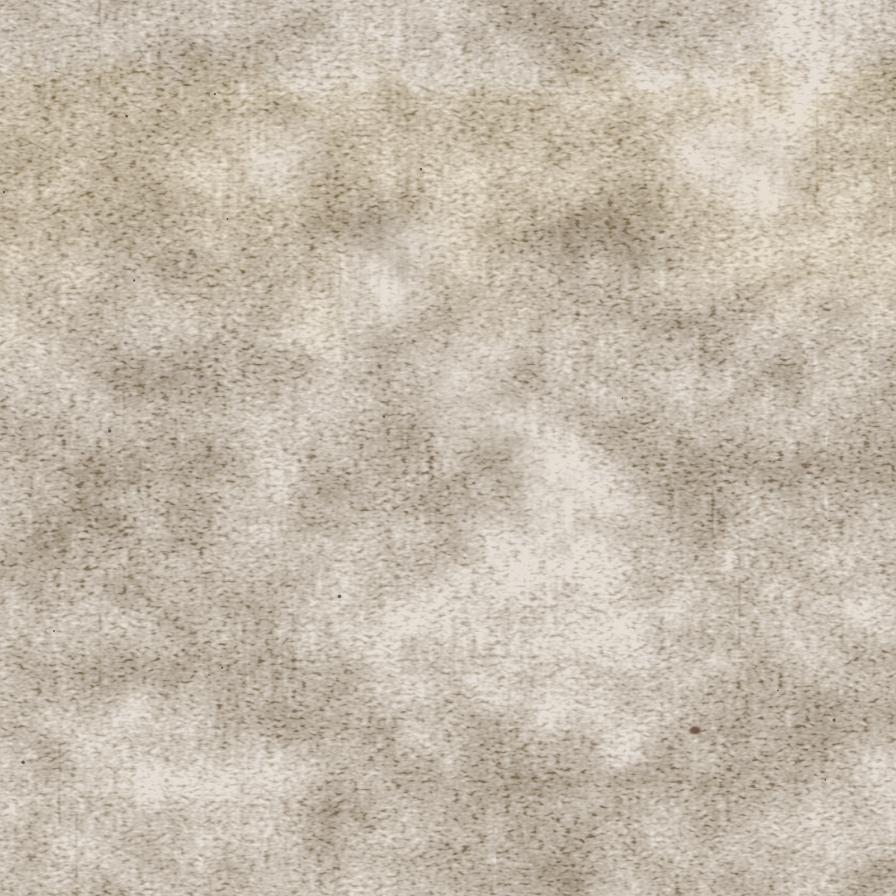
Give the GLSL for this texture, as a WebGL 1 fragment shader.

```glsl
precision highp float;

uniform vec2 u_resolution;

vec2 hash2(vec2 p) {
  vec3 q = fract(p.xyx * vec3(0.1031, 0.1030, 0.0973));
  q += dot(q, q.yzx + 33.33);
  return fract((q.xx + q.yz) * q.zy);
}

float corner(vec2 cell, vec2 offset) {
  return dot(hash2(cell) * 2.0 - 1.0, offset);
}

float gradientNoise(vec2 p) {
  vec2 i = floor(p);
  vec2 f = p - i;
  vec2 u = f * f * f * (f * (f * 6.0 - 15.0) + 10.0);
  vec2 e = vec2(1.0, 0.0);
  return mix(mix(corner(i, f), corner(i + e, f - e), u.x),
             mix(corner(i + e.yx, f - e.yx), corner(i + 1.0, f - 1.0), u.x), u.y);
}

float fbm(vec2 p) {
  float sum = 0.0;
  float amplitude = 0.6;
  for (int i = 0; i < 5; i++) {
    sum += amplitude * gradientNoise(p);
    p = mat2(1.6, 1.2, -1.2, 1.6) * p + 17.3;
    amplitude *= 0.55;
  }
  return sum;
}

float segmentDistance(vec2 p, vec2 a, vec2 b) {
  vec2 ab = b - a;
  return length(p - a - ab * clamp(dot(p - a, ab) / dot(ab, ab), 0.0, 1.0));
}

// Pale worn areas: one diagonal smear and two patches near the top
float wornAreas(vec2 p) {
  float ragged = 0.16 * fbm(p * 9.0 + 40.0);
  float smear = segmentDistance(p, vec2(0.42, 0.73), vec2(0.64, 0.43)) + ragged;
  vec2 patchPos = vec2(mod(p.x - 0.03, 0.54) - 0.27, (p.y - 0.82) * 1.3);
  float worn = smoothstep(0.075, 0.0, smear);
  return max(worn, 0.9 * smoothstep(0.09, 0.0, length(patchPos) + ragged));
}

// Thin, broken vertical lines; positive is pale, negative is dark
float scratches(vec2 p) {
  float sum = 0.0;
  for (int i = 0; i < 14; i++) {
    float n = float(i);
    vec2 centre = hash2(vec2(n, 5.0));
    vec2 shape = hash2(vec2(n, 23.0));
    float pale = step(0.35, shape.x);
    float bend = pale * (0.012 * gradientNoise(vec2(p.y * 7.0, n * 3.7)) + 0.05 * (shape.y - 0.5) * (p.y - centre.y));
    float line = smoothstep(0.0028, 0.0004, abs(p.x - centre.x + bend));
    float reach = mix(0.04, 0.11, shape.y);
    line *= smoothstep(reach, reach * 0.6, abs(p.y - centre.y));
    line *= smoothstep(-0.25, 0.3, gradientNoise(vec2(n * 9.1, p.y * 60.0)));
    sum += line * mix(-0.3, 0.26, pale);
  }
  return sum;
}

float specks(vec2 p) {
  float sum = 0.0;
  for (int i = 0; i < 16; i++) {
    vec2 centre = hash2(vec2(float(i), 71.0));
    float radius = mix(0.0012, 0.003, hash2(centre * 90.0).x);
    sum = max(sum, smoothstep(radius, radius * 0.35, length(p - centre)));
  }
  return sum;
}

void main() {
  vec2 p = gl_FragCoord.xy / u_resolution;

  // Broad stains
  vec2 warp = 0.07 * vec2(fbm(p * 5.0), fbm(p * 5.0 + 9.0));
  float blotch = fbm((p + warp) * vec2(4.0, 5.0) + 3.0);
  float mottle = fbm(p * vec2(15.0, 18.0) + 60.0);
  float worn = wornAreas(p);
  float band = smoothstep(0.58, 0.78, p.y + 0.3 * blotch) * smoothstep(0.95, 0.89, p.y + 0.1 * mottle);

  // Horizontal paper fibres, stronger where stained
  vec2 fibrePos = p + 0.002 * gradientNoise(p * 60.0);
  float grain = gradientNoise(fibrePos * vec2(105.0, 215.0))
              + 0.75 * gradientNoise(fibrePos * vec2(190.0, 340.0) + 31.0);
  float stained = smoothstep(0.12, -0.2, blotch + 0.6 * mottle) * (1.0 - worn);
  float flecks = smoothstep(0.12, 0.6, grain) * mix(0.15, 0.4, stained);

  // Vertical brush wear
  float strokes = gradientNoise(p * vec2(120.0, 9.0)) + 0.6 * gradientNoise(p * vec2(230.0, 22.0));
  float brushed = smoothstep(0.05, 0.3, fbm(p * 6.0 + 80.0));

  float tone = 0.73 + 0.9 * blotch + 0.6 * mottle - 0.04 * band;
  tone += 0.22 * worn - mix(0.5, 0.32, worn) * grain - flecks;
  tone += strokes * (0.08 + 0.25 * brushed) + scratches(p);

  vec3 color = mix(vec3(0.55, 0.49, 0.405), vec3(0.86, 0.83, 0.79), clamp(tone, -0.15, 1.12));
  color += vec3(0.008, 0.0, -0.03) * band * (1.0 - 0.7 * worn);

  // Dark specks and one rusty spot
  color = mix(color, vec3(0.27, 0.23, 0.19), 0.75 * specks(p));
  float rust = length((p - vec2(0.775, 0.185)) * vec2(1.0, 1.5)) + 0.006 * mottle;
  color = mix(color, vec3(0.36, 0.25, 0.18), 0.8 * smoothstep(0.009, 0.003, rust));

  gl_FragColor = vec4(color, 1.0);
}
```
